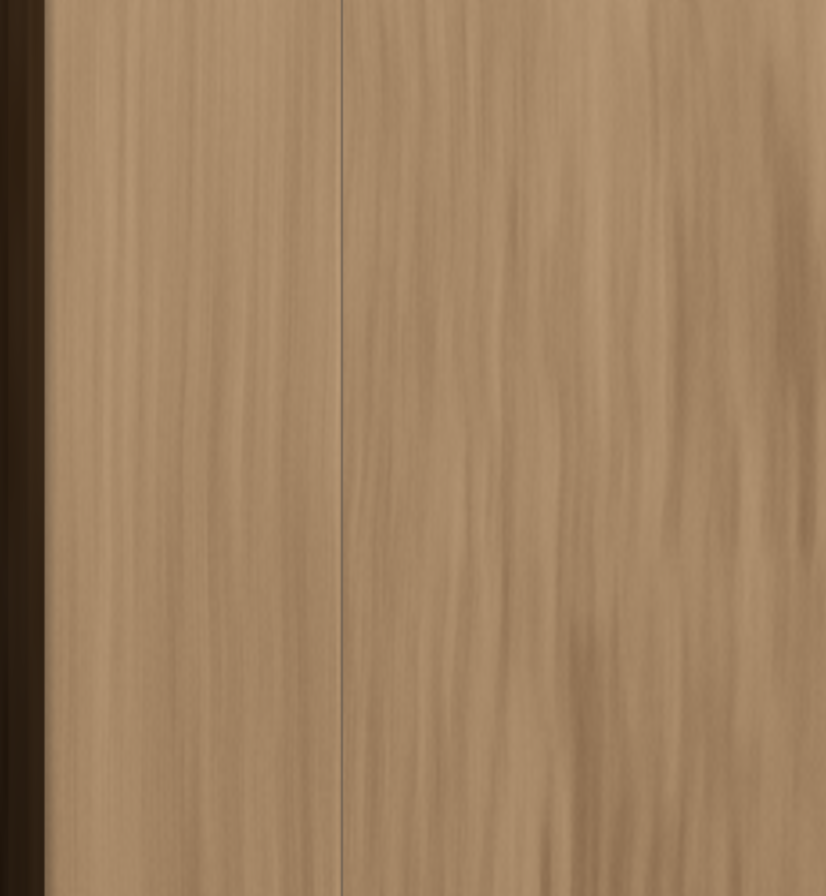
Give the GLSL for this texture, as a Shadertoy shader.

```glsl
// Two pale oak veneer panels with a hairline seam, beside a dark recessed edge.
// Vertical grain is layered value noise stretched along y and gently warped;
// the streaks are fine on the left panel and coarsen towards the right.

const vec3 OAK_DARK   = vec3(0.53, 0.41, 0.295);
const vec3 OAK_MID    = vec3(0.65, 0.53, 0.40);
const vec3 OAK_LIGHT  = vec3(0.745, 0.625, 0.49);
const vec3 SEAM_GREY  = vec3(0.45, 0.39, 0.33);
const vec3 EDGE_BROWN = vec3(0.205, 0.142, 0.082);
const vec3 EDGE_DEEP  = vec3(0.15, 0.10, 0.055);

const float EDGE_X = 0.054;   // right side of the dark recess
const float SEAM_X = 0.414;   // joint between the panels

float hash(vec2 p) {
    vec3 q = fract(vec3(p.xyx) * 0.1031);
    q += dot(q, q.yzx + 33.33);
    return fract((q.x + q.y) * q.z);
}

// Value noise, 0 to 1
float noise(vec2 p) {
    vec2 cell = floor(p), f = fract(p);
    f = f * f * (3.0 - 2.0 * f);
    float low  = mix(hash(cell), hash(cell + vec2(1, 0)), f.x);
    float high = mix(hash(cell + vec2(0, 1)), hash(cell + vec2(1, 1)), f.x);
    return mix(low, high, f.y);
}

float signedNoise(vec2 p) { return 2.0 * noise(p) - 1.0; }

// Sum of streak layers, each finer across and shorter along the grain
float streaks(vec2 p, vec2 frequency, float seed) {
    float sum = 0.0, weight = 0.5;
    for (int i = 0; i < 3; i++) {
        sum += weight * signedNoise(p * frequency + seed);
        frequency *= vec2(1.9, 2.2);
        weight *= 0.62;
        seed += 37.0;
    }
    return sum;
}

// Sideways drift that keeps the grain from running perfectly straight
float grainDrift(vec2 p, float amount, float seed) {
    return amount * (signedNoise(vec2(p.x * 3.0, p.y * 2.5) + seed)
         + 0.35 * signedNoise(vec2(p.x * 9.0, p.y * 8.0) + seed));
}

float leftGrain(vec2 p) {
    p.x += grainDrift(p, 0.006, 11.0);
    return 0.50 * streaks(p, vec2(75.0, 1.6), 5.0)
         + 0.16 * signedNoise(vec2(p.x * 14.0, p.y * 1.2));
}

float rightGrain(vec2 p) {
    float across = (p.x - SEAM_X) / (1.0 - SEAM_X);
    p.x += grainDrift(p, 0.012, 53.0);
    float spread = p.x - 0.32 * (p.x - SEAM_X) * (p.x - SEAM_X);
    float grain = streaks(vec2(spread, p.y), vec2(68.0, 3.0), 71.0);
    // Dark pores, strongest in the lower right
    float pore = smoothstep(0.57, 0.90, noise(vec2(spread * 62.0, p.y * 4.5) + 19.0));
    float poreDepth = 0.15 + 0.30 * across * (1.15 - 0.7 * p.y);
    return 0.56 * grain - poreDepth * pore + 0.06 * across
         + 0.13 * signedNoise(vec2(p.x * 11.0, p.y * 2.0) + 8.0);
}

// Broad light: brighter at the top left, softly clouded
float lighting(vec2 p) {
    float cloud = signedNoise(p * vec2(4.0, 3.0) + 29.0);
    return 0.34 * (p.y - 0.5) - 0.08 * (p.x - 0.5) + 0.09 * cloud;
}

vec3 oakColour(float tone) {
    return tone < 0.0 ? mix(OAK_MID, OAK_DARK, min(-tone, 1.0))
                      : mix(OAK_MID, OAK_LIGHT, min(tone, 1.0));
}

// Soft-edged vertical line
float lineMask(float x, float centre, float halfWidth, float blur) {
    return 1.0 - smoothstep(halfWidth - blur, halfWidth + blur, abs(x - centre));
}

vec3 edgeColour(vec2 p, float blur) {
    float inner = smoothstep(0.010 - blur, 0.010 + blur, p.x);
    float lip = smoothstep(0.031, 0.037, p.x);
    vec3 colour = mix(EDGE_DEEP, EDGE_BROWN, 0.45 * inner + 0.55 * lip);
    colour += 0.012 * signedNoise(vec2(p.x * 140.0, p.y * 6.0));
    return colour * mix(0.86, 1.12, smoothstep(0.0, 0.9, p.y));
}

void mainImage(out vec4 fragColor, in vec2 fragCoord) {
    vec2 p = fragCoord / iResolution.xy;
    float blur = max(1.0 / iResolution.x, 0.0012);

    // Veneer, with a fine fibrous speckle
    float grain = p.x < SEAM_X ? leftGrain(p) : rightGrain(p);
    float speckle = 0.07 * signedNoise(p * vec2(230.0, 150.0));
    vec3 colour = oakColour(grain + lighting(p) + speckle);

    // Seam and the faint bright bevel on its left
    colour *= 1.0 + 0.04 * lineMask(p.x, SEAM_X - 0.005, 0.002, 0.002);
    colour = mix(colour, SEAM_GREY, 0.85 * lineMask(p.x, SEAM_X, 0.0014, blur));

    // Rounded shade beside the recess, then the recess itself
    colour *= 1.0 - 0.22 * (1.0 - smoothstep(EDGE_X, EDGE_X + 0.018, p.x));
    float panel = smoothstep(EDGE_X - 1.5 * blur, EDGE_X + 1.5 * blur, p.x);
    colour = mix(edgeColour(p, blur), colour, panel);

    fragColor = vec4(colour, 1.0);
}
```
